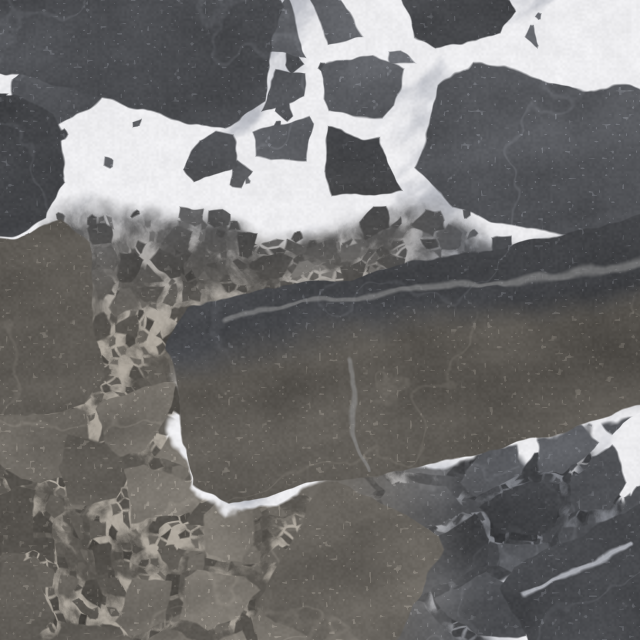
A WebGL 1 fragment shader for this texture:

```glsl
precision highp float;
uniform vec2 u_resolution;
const vec3 WHITE = vec3(0.93, 0.93, 0.94);
const vec3 SILVER = vec3(0.73, 0.74, 0.77);
const vec3 BROWN = vec3(1.04, 1.0, 0.94);
const vec3 BLUE = vec3(0.98, 1.0, 1.05);

float hash(vec2 p) { return fract(sin(dot(p, vec2(127.1, 311.7))) * 43758.5453); }
float noise(vec2 p) {
  vec2 i = floor(p), f = fract(p);
  f = f * f * (3.0 - 2.0 * f);
  float low = mix(hash(i), hash(i + vec2(1, 0)), f.x);
  float high = mix(hash(i + vec2(0, 1)), hash(i + vec2(1, 1)), f.x);
  return mix(low, high, f.y);
}
float fbm(vec2 p) {
  float sum = 0.0, amp = 0.516;
  for (int i = 0; i < 5; i++) {
    sum += amp * noise(p);
    p = mat2(1.6, 1.2, -1.2, 1.6) * p + 7.3;
    amp *= 0.5;
  }
  return sum;
}
vec2 rotate(vec2 p, float a) {
  return vec2(cos(a) * p.x + sin(a) * p.y, cos(a) * p.y - sin(a) * p.x);
}
vec2 seed(vec2 id) { return id + 0.08 + 0.84 * vec2(hash(id), hash(id + 41.7)); }

// x: distance to the cell border, yz: seed position
vec3 voronoi(vec2 p) {
  vec2 base = floor(p), nearest = base;
  float best = 9.0, border = 9.0;
  for (int k = 0; k < 9; k++) {
    vec2 s = seed(base + vec2(mod(float(k), 3.0), floor(float(k) / 3.0)) - 1.0);
    float d = length(s - p);
    if (d < best) { best = d; nearest = s; }
  }
  for (int k = 0; k < 25; k++) {
    vec2 s = seed(base + vec2(mod(float(k), 5.0), floor((float(k) + 0.5) / 5.0)) - 2.0);
    vec2 gap = s - nearest;
    if (dot(gap, gap) > 0.0001) border = min(border, dot(0.5 * (s + nearest) - p, normalize(gap)));
  }
  return vec3(border, nearest);
}

// Tilted block with cut corners
float block(vec2 p, vec2 centre, vec2 size, float angle, float cut) {
  vec2 q = abs(rotate(p - centre, angle));
  return max(max(q.x - size.x, q.y - size.y), (q.x + q.y) * 0.707 - cut);
}
float vein(vec2 p, vec2 a, vec2 b, float width) {
  vec2 ab = b - a;
  float along = clamp(dot(p - a, ab) / dot(ab, ab), 0.0, 1.0);
  float w = width * (0.4 + 1.2 * noise(p * 24.0));
  return 1.0 - smoothstep(0.2 * w, w, length(p - a - ab * along));
}
vec3 stone(vec2 p, float tone, vec3 tint) {
  float strata = fbm(rotate(p, 0.2) * vec2(4, 17));
  float cloud = fbm(p * 9.0 + tone * 60.0);
  float crack = 1.0 - smoothstep(0.0, 0.012, abs(fbm(p * 4.0 + tone * 90.0) - 0.5));
  float speck = smoothstep(0.82, 0.95, noise(p * 190.0));
  return tint * (tone * (0.7 + 0.3 * strata + 0.3 * cloud) + 0.04 * crack + 0.09 * speck);
}
vec3 lay(vec3 ground, vec3 rock, float d) {
  float soft = max(0.0018, 0.8 / u_resolution.y);
  return mix(ground, rock, 1.0 - smoothstep(-soft, soft, d));
}
vec3 scatter(vec3 ground, vec3 cell, float scale, float gap, float share, vec3 rock) {
  vec2 id = floor(cell.yz);
  float h = hash(id + 13.0), d = (gap * (0.6 + 0.9 * h) - cell.x) / scale;
  return mix(ground, lay(ground, rock * (0.8 + 0.4 * h), d), step(hash(id + 71.0), share));
}

// Crushed zone below the white band, broken by white pockets
float rubble(vec2 p) {
  float top = 0.625 + 0.03 * smoothstep(0.0, 0.2, p.x) - 0.05 * smoothstep(0.6, 0.85, p.x);
  float body = smoothstep(-0.02, 0.03, top - p.y + 0.09 * (fbm(p * 9.0) - 0.5));
  float pocket = smoothstep(0.58, 0.66, fbm(p * 6.0 + 3.0));
  return body * (1.0 - pocket * (1.0 - smoothstep(0.36, 0.48, p.y)));
}

void main() {
  vec2 p = gl_FragCoord.xy / u_resolution;
  vec2 w = p + 0.07 * (vec2(fbm(p * 6.0), fbm(p * 6.0 + 19.0)) - 0.5);
  vec3 tint = mix(BROWN, BLUE, smoothstep(0.45, 0.8, max(p.x, p.y)));
  float lower = 1.0 - smoothstep(0.34, 0.44, p.y);
  vec3 shaded = tint * (1.0 - 0.22 * smoothstep(0.68, 0.74, p.x) * lower);
  // White calcite with faint clouds, then crushed rubble in two grain sizes
  float cloud = smoothstep(0.52, 0.78, fbm(rotate(w, 0.7) * vec2(6, 13)));
  vec3 calcite = mix(WHITE, SILVER, cloud) + 0.05 * (fbm(p * 40.0) - 0.5);
  vec3 gravel = shaded * mix(0.34, 0.66, smoothstep(0.3, 0.72, fbm(w * 32.0)));
  vec3 col = mix(calcite, gravel, rubble(w));
  vec3 grit = stone(p, 0.36, shaded);
  for (int i = 0; i < 2; i++) {
    float scale = i == 0 ? 62.0 : 27.0;
    vec3 cell = voronoi(w * scale);
    col = scatter(col, cell, scale, 0.12, 0.48 * rubble(cell.yz / scale), grit);
  }
  // Medium fragments: crowded at the bottom, loose in the white band
  vec3 chip = voronoi(rotate(w, 0.4) * vec2(8, 10));
  col = scatter(col, chip, 9.0, 0.07, 0.85 * lower, stone(p, 0.39, shaded));
  chip = voronoi(w * 10.0);
  float loose = 0.5 * step(7.0, chip.z) * step(abs(chip.y - 5.1), 1.7);
  col = scatter(col, chip, 10.0, 0.13, loose, stone(p, 0.33, tint));
  // Large blocks, the long slab with a white rim underneath
  float slab = block(w, vec2(0.7, 0.44), vec2(0.42, 0.15), 0.2, 0.37);
  float rim = 1.0 - smoothstep(0.012, 0.022, slab + 0.09 * (fbm(p * 9.0 + 4.0) - 0.5));
  col = mix(col, calcite, rim * lower);
  vec3 dark = stone(p, 0.28, BLUE), warm = stone(p, 0.35, BROWN);
  col = lay(col, warm * 1.1, block(w, vec2(0.55, 0.1), vec2(0.11, 0.12), -0.5, 0.15));
  col = lay(col, dark, block(w, vec2(0.95, 0.07), vec2(0.16, 0.1), 0.4, 0.16));
  col = lay(col, warm, block(w, vec2(0.03, 0.5), vec2(0.13, 0.14), 0.1, 0.16));
  col = lay(col, dark, block(w, vec2(-0.01, 0.74), vec2(0.11, 0.1), 0.2, 0.12));
  col = lay(col, dark * 1.07, block(w, vec2(0.14, 0.99), vec2(0.29, 0.13), -0.25, 0.26));
  col = lay(col, dark, block(w, vec2(0.7, 1.01), vec2(0.09, 0.08), 0.3, 0.1));
  col = lay(col, dark * 1.2, block(w, vec2(0.85, 0.755), vec2(0.2, 0.125), -0.2, 0.19));
  col = lay(col, mix(warm, dark, smoothstep(-0.03, 0.03, w.y - 0.46 - 0.15 * (w.x - 0.5))), slab);
  // Pale veins and fine grain
  float pale = max(vein(w, vec2(0.36, 0.49), vec2(1.02, 0.59), 0.008), vein(w, vec2(0.54, 0.43), vec2(0.57, 0.27), 0.005));
  col = mix(col, vec3(0.56), 0.6 * pale);
  col = mix(col, SILVER, 0.85 * vein(w, vec2(0.82, 0.06), vec2(1.01, 0.15), 0.008));
  gl_FragColor = vec4(col + 0.035 * (noise(p * 260.0) - 0.5), 1.0);
}
```
